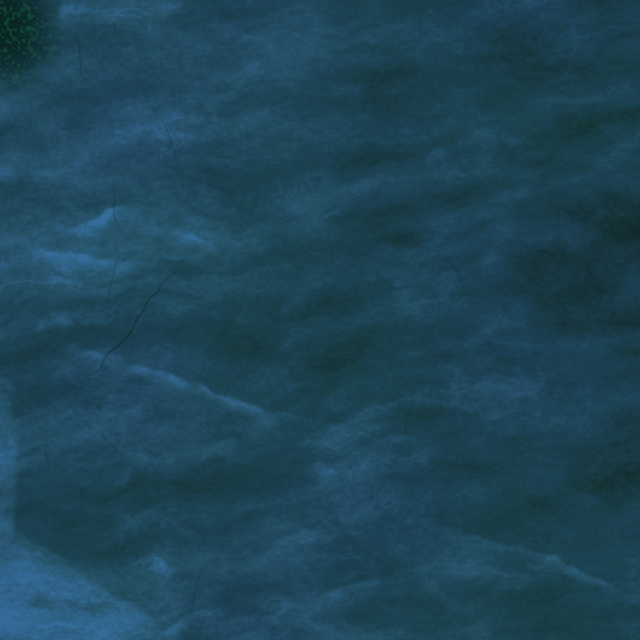
Reproduce this texture procedurally as a three.js fragment shader.

```glsl
varying vec2 vUv;

#define ABYSS vec3(0.075, 0.185, 0.190)
#define DEEP vec3(0.097, 0.228, 0.270)
#define TEAL vec3(0.112, 0.262, 0.335)
#define LIGHT vec3(0.150, 0.322, 0.418)
#define BLUE vec3(0.195, 0.400, 0.565)
#define BASE_TONE 0.405
#define CLOUD_CONTRAST 0.55
#define STREAK_CONTRAST 0.80
#define VEIN_CONTRAST 0.20
#define GRAIN 0.13
#define WISPS 44
#define CRACKS 10

float hash(vec2 p) {
  vec3 q = fract(vec3(p.xyx) * 0.1031);
  q += dot(q, q.yzx + 33.33);
  return fract((q.x + q.y) * q.z);
}

float noise(vec2 p) {
  vec2 i = floor(p), f = fract(p);
  f = f * f * (3.0 - 2.0 * f);
  return mix(mix(hash(i), hash(i + vec2(1.0, 0.0)), f.x),
             mix(hash(i + vec2(0.0, 1.0)), hash(i + vec2(1.0, 1.0)), f.x), f.y);
}

float fbm(vec2 p) {
  float sum = 0.0, amp = 0.44;
  for (int i = 0; i < 6; i++) {
    sum += amp * noise(p);
    p = mat2(0.96, 0.28, -0.28, 0.96) * p * 2.03 + 17.3;
    amp *= 0.58;
  }
  return sum;
}

// Bent line from a to b, fading at the ends; "soft" widens its lower side
float stroke(vec2 p, vec2 a, vec2 b, float bend, float width, float soft) {
  vec2 d = b - a;
  float s = dot(p - a, d) / dot(d, d);
  float off = dot(p - a, vec2(-d.y, d.x)) / length(d) - bend * 4.0 * s * (1.0 - s);
  float w = off > 0.0 ? width : width * soft;
  float fade = smoothstep(0.0, 0.3, s) * (1.0 - smoothstep(0.6, 1.0, s));
  return fade * exp(-off * off / (w * w));
}

float blob(vec2 p, vec2 center, vec2 size) {
  vec2 q = (p - center) / size;
  return exp(-dot(q, q));
}

vec3 palette(float t) {
  vec3 c = mix(ABYSS, DEEP, clamp(t / 0.25, -0.3, 1.0));
  c = mix(c, TEAL, clamp((t - 0.25) / 0.25, 0.0, 1.0));
  c = mix(c, LIGHT, clamp((t - 0.5) / 0.27, 0.0, 1.0));
  return mix(c, BLUE, clamp((t - 0.77) / 0.3, 0.0, 1.25));
}

// Short pale wisps scattered over the surface
float wisps(vec2 p) {
  float sum = 0.0;
  for (int i = 0; i < WISPS; i++) {
    float k = float(i) + 1.0;
    vec2 a = vec2(hash(vec2(k, 3.1)), hash(vec2(k, 8.7)));
    float angle = (hash(vec2(k, 5.3)) - 0.5) * 1.5;
    vec2 d = vec2(cos(angle), sin(angle)) * mix(0.04, 0.17, hash(vec2(k, 1.9)));
    float bend = (hash(vec2(k, 6.1)) - 0.5) * 0.03;
    sum += stroke(p, a - 0.5 * d, a + 0.5 * d, bend, 0.004, 3.5) * hash(vec2(k, 2.3)) * (1.25 - a.x);
  }
  return sum;
}

// Hair-thin dark cracks, mostly upright
float cracks(vec2 p) {
  float sum = stroke(p, vec2(0.12, 0.39), vec2(0.30, 0.62), -0.008, 0.0019, 1.0);
  for (int i = 0; i < CRACKS; i++) {
    float k = float(i) + 40.0;
    vec2 a = vec2(hash(vec2(k, 3.1)), hash(vec2(k, 8.7)));
    vec2 d = vec2((hash(vec2(k, 4.4)) - 0.5) * 0.07, mix(0.05, 0.12, hash(vec2(k, 1.9))));
    sum += 0.5 * stroke(p, a, a + d, 0.006, 0.0017, 1.0);
  }
  return sum;
}

void main() {
  vec2 p = vUv;
  vec2 warp = vec2(fbm(p * 5.0 + 5.0), fbm(p * 5.0 + 31.0)) - 0.5;
  vec2 q = p + 0.08 * warp;
  vec2 ragged = p + 0.03 * warp + 0.010 * (vec2(noise(p * 38.0), noise(p * 38.0 + 9.0)) - 0.5);

  // Broad clouds, flat tilted streaks and thin broken veins
  float clouds = fbm(q * vec2(4.0, 6.5) + 2.0) - 0.5;
  vec2 flow = vec2(q.x + 0.2 * q.y, q.y - 0.14 * q.x);
  float streaks = fbm(flow * vec2(8.0, 24.0)) - 0.5;
  float ridge = 1.0 - abs(2.0 * fbm(flow * vec2(6.0, 13.0) + 50.0) - 1.0);
  float veins = pow(ridge, 9.0) * smoothstep(0.4, 0.75, noise(p * 9.0 + 3.0));
  float tone = BASE_TONE - 0.24 * (p.x - 0.5);
  tone += CLOUD_CONTRAST * clouds + STREAK_CONTRAST * streaks + VEIN_CONTRAST * veins;
  tone += 0.15 * blob(p, vec2(0.28, 0.84), vec2(0.28, 0.12)) + 0.14 * blob(p, vec2(0.15, 0.57), vec2(0.22, 0.08));
  tone -= 0.10 * blob(p, vec2(0.22, 0.24), vec2(0.20, 0.06));

  // Long pale creases
  float folds = stroke(ragged, vec2(0.06, 0.475), vec2(0.58, 0.32), -0.006, 0.004, 3.0);
  folds += 0.8 * stroke(ragged, vec2(0.68, 0.175), vec2(1.03, 0.05), 0.018, 0.004, 3.0);
  folds += 0.7 * stroke(ragged, vec2(0.02, 0.61), vec2(0.29, 0.575), 0.0, 0.005, 3.0);
  folds += 0.6 * stroke(ragged, vec2(0.47, 0.05), vec2(0.72, 0.12), 0.01, 0.006, 3.0);
  folds += 0.3 * stroke(ragged, vec2(0.84, 0.78), vec2(0.73, 0.50), 0.01, 0.010, 2.0);
  float patchy = 0.3 + 1.2 * noise(p * 30.0);
  tone += (0.42 * folds + 0.30 * wisps(ragged)) * patchy;

  // Bright blue flap at the lower left, with a pale rim
  vec2 edge = mix(p, ragged, 0.5);
  float slope = edge.y - 0.18 + 0.64 * edge.x;
  float flap = 1.0 - smoothstep(-0.025, 0.012, slope);
  float strip = (1.0 - smoothstep(0.016, 0.036, edge.x)) * (1.0 - smoothstep(0.28, 0.43, p.y));
  tone += 0.32 * max(flap, strip);
  tone += 0.14 * exp(-slope * slope * 9000.0) * (1.0 - smoothstep(0.2, 0.3, p.x)) * patchy;

  // Cracks and fine mottled grain
  tone -= 0.36 * cracks(ragged);
  float grain = 0.6 * noise(p * vec2(110.0, 150.0)) + noise(p * vec2(210.0, 260.0)) - 0.8;
  tone += GRAIN * grain;
  vec3 color = palette(tone);

  // Slow drift between green and blue
  color += vec3(0.003, -0.004, 0.012) * (noise(p * 5.0 + 60.0) - 0.5) * 2.0;
  color += vec3(-0.006, 0.004, -0.010) * (noise(p * 150.0 + 80.0) - 0.5);

  // Dark, green-speckled upper left corner
  float corner = 1.0 - smoothstep(0.02, 0.13, length(ragged - vec2(0.0, 0.96)));
  float speckle = smoothstep(0.5, 0.9, noise(p * 240.0 + 7.0));
  color = mix(color, mix(vec3(0.03, 0.13, 0.12), vec3(0.05, 0.27, 0.16), speckle), 0.9 * corner);

  gl_FragColor = vec4(color, 1.0);
}
```
